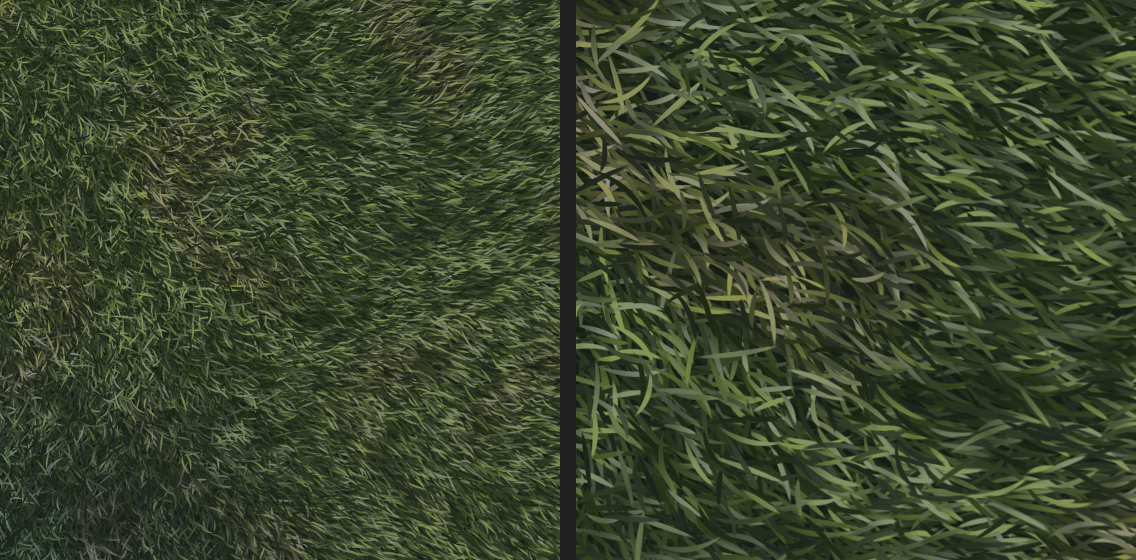
Left, the full canvas; right, a detail of the centre.
Give the GLSL for this texture, as a WebGL 2 fragment shader.

```glsl
#version 300 es
precision highp float;

uniform vec2 u_resolution;
out vec4 fragColor;

#define LAYERS 18
#define CELLS 42.0
#define BLADE_WIDTH 0.0016
#define BEND 0.27
#define SPREAD_LEFT 1.2
#define SPREAD_RIGHT 0.48
#define CLUMPS 17.0
#define DRYNESS 0.5
#define SOFTNESS 0.0008

const vec3 SOIL = vec3(0.085, 0.115, 0.08);
const vec3 SHADOW = vec3(0.105, 0.145, 0.09);
const vec3 LEAF = vec3(0.22, 0.268, 0.16);
const vec3 TIP = vec3(0.47, 0.52, 0.345);

vec4 hash4(vec2 p) {
    vec4 q = fract(p.xyxy * vec4(0.1031, 0.1030, 0.0973, 0.1099));
    q += dot(q, q.wzxy + 33.33);
    return fract((q.xxyz + q.yzzw) * q.zywx);
}

// Distance to the nearest scattered point, in cell units
float cellular(vec2 p) {
    vec2 cell = floor(p);
    float nearest = 2.0;
    for (int j = -1; j <= 1; j++)
    for (int i = -1; i <= 1; i++) {
        vec2 c = cell + vec2(i, j);
        nearest = min(nearest, length(c + hash4(c + 71.0).xy - p));
    }
    return nearest;
}

// Broad layered sines, roughly -1 to 1
float patches(vec2 p) {
    vec2 q = p + 0.06 * sin(p.yx * 17.0 + vec2(1.0, 4.0));
    float broad = sin(q.x * 9.0 + 2.0 * sin(q.y * 6.0 + 0.7));
    float fine = sin(q.y * 19.0 - 1.6 * sin(q.x * 14.0 + 2.1));
    return 0.55 * broad + 0.45 * fine;
}

// Prevailing lie of the grass: upright at left, swept over at right
float flowAngle(vec2 p) {
    float sweep = -1.6 + 1.05 * smoothstep(0.0, 0.75, p.x) + 0.85 * p.y;
    return sweep + 0.22 * sin(p.x * 11.0 + 3.0 * sin(p.y * 7.0));
}

// Coverage of a bent blade tapered at both ends; y returns position along it
vec2 blade(vec2 d, float angle, float halfLength, float bend, float edge) {
    float c = cos(angle), s = sin(angle);
    vec2 q = vec2(c * d.x + s * d.y, c * d.y - s * d.x);
    float t = q.x / halfLength;
    float across = abs(q.y - bend * halfLength * (t * t - 0.4));
    float width = BLADE_WIDTH * (1.0 - 0.8 * t * t);
    float side = clamp((width - across) / edge + 0.5, 0.0, 1.0);
    return vec2(side * clamp(4.0 * (1.0 - abs(t)), 0.0, 1.0), t);
}

vec3 bladeColor(float tone, float hue, float dry) {
    vec3 col = mix(SHADOW, LEAF, clamp(tone / 0.45, 0.0, 1.0));
    col = mix(col, TIP, clamp((tone - 0.45) / 0.55, 0.0, 1.2));
    col *= mix(vec3(1.0, 1.03, 0.76), vec3(1.0, 0.98, 1.22), hue);
    return mix(col, col * vec3(1.18, 0.95, 1.06), dry);
}

void main() {
    float size = min(u_resolution.x, u_resolution.y);
    vec2 p = gl_FragCoord.xy / size;

    // Large-scale lie, light and dryness
    float angle = flowAngle(p);
    float spread = mix(SPREAD_LEFT, SPREAD_RIGHT, smoothstep(0.0, 0.8, p.x));
    float edge = 1.1 / size + SOFTNESS * smoothstep(0.3, 1.0, 0.8 * p.x + 0.35 * (1.0 - p.y));
    float patchiness = patches(p);
    float dry = DRYNESS * smoothstep(-0.1, 1.0, patches(p.yx + 0.37) + 0.25 - 0.4 * p.x);
    float corner = smoothstep(0.7, 0.0, length(p * vec2(0.8, 1.3)));
    vec2 warped = p + 0.015 * sin(p.yx * 43.0);
    float clump = 1.43 - 0.95 * cellular(warped * CLUMPS);
    float light = clump * (1.0 + 0.2 * patchiness + 0.15 * p.x) * (1.0 - 0.3 * corner);

    // Blades, from the deepest layer to the top
    vec3 col = SOIL;
    for (int k = 0; k < LAYERS; k++) {
        float depth = (float(k) + 1.0) / float(LAYERS);
        float cells = CELLS * (1.25 - 0.4 * fract(float(k) * 0.618));
        vec2 offset = float(k) * vec2(17.37, 29.71);
        vec2 g = p * cells + offset;
        vec2 cell = floor(g);
        for (int j = -1; j <= 1; j++)
        for (int i = -1; i <= 1; i++) {
            vec2 c = cell + vec2(i, j);
            vec4 r = hash4(c + float(k) * 7.0);
            vec4 v = hash4(c + 131.0 + float(k) * 3.0);
            vec2 d = (g - c - r.xy) / cells;
            float lean = angle + (r.z + v.x - 1.0) * 1.5 * spread;
            float halfLength = mix(0.45, 1.0, v.y) / cells;
            vec2 b = blade(d, lean, halfLength, (v.z - 0.5) * 2.0 * BEND, edge);
            if (b.x <= 0.0) continue;
            float vigor = mix(r.w, r.w * r.w, 0.5);
            float tone = 1.3 * vigor * sqrt(depth) * light * (0.92 + 0.18 * b.y);
            float hue = clamp(v.w + 0.3 * corner, 0.0, 1.0);
            col = mix(col, bladeColor(tone, hue, dry), b.x);
        }
    }

    // Cool shade in the lower left
    col *= mix(vec3(1.0), vec3(0.84, 0.88, 1.0), corner);
    fragColor = vec4(col, 1.0);
}
```
